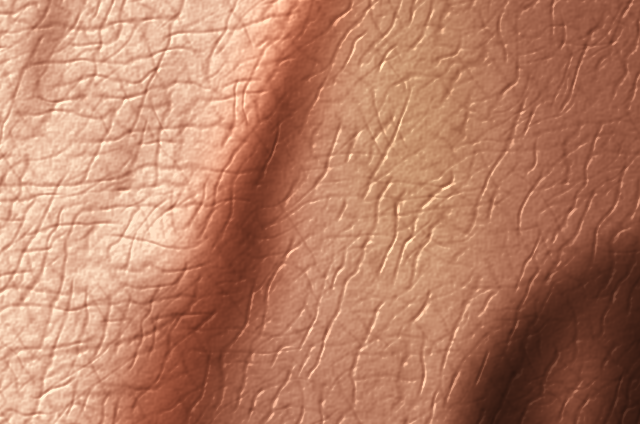
This texture is drawn by a Shadertoy shader. Its source:

```glsl
float hash(vec2 p) {
    vec3 q = fract(vec3(p.xyx) * 0.1031);
    q += dot(q, q.yzx + 33.33);
    return fract((q.x + q.y) * q.z);
}

float noise(vec2 p) {
    vec2 i = floor(p), f = fract(p);
    f = f * f * (3.0 - 2.0 * f);
    return mix(mix(hash(i), hash(i + vec2(1, 0)), f.x),
               mix(hash(i + vec2(0, 1)), hash(i + vec2(1, 1)), f.x), f.y);
}

float fbm(vec2 p) {
    float sum = 0.0, amp = 0.5;
    for (int i = 0; i < 4; i++) {
        sum += amp * noise(p);
        p = mat2(1.6, 1.2, -1.2, 1.6) * p + 7.3;
        amp *= 0.5;
    }
    return sum;
}

float bump(float x) { return exp(-x * x); }

// Soft elliptical spot, tilted by an angle
float spot(vec2 p, vec2 radius, float angle) {
    float c = cos(angle), s = sin(angle);
    vec2 q = vec2(c * p.x + s * p.y, c * p.y - s * p.x) / radius;
    return exp(-dot(q, q));
}

// Family of broken, wandering grooves running along one direction
float grooves(vec2 p, float angle, float freq, float seed) {
    float c = cos(angle), s = sin(angle);
    vec2 q = vec2(c * p.x + s * p.y, c * p.y - s * p.x) * freq;
    q.y += 1.1 * noise(q * 0.45 + seed) + 0.35 * noise(q * 1.3 + seed * 2.0);
    float row = floor(q.y);
    float offset = fract(q.y) - 0.5 + 0.45 * (hash(vec2(row, seed)) - 0.5);
    float strength = smoothstep(0.2, 0.65, noise(vec2(q.x * 0.6, row * 17.0 + seed)));
    return strength * bump(offset * 7.5);
}

// Horizontal position of the valley between the two folds
float valleyX(float y) {
    return 0.41 + 0.34 * y + 0.03 * bump((y - 0.36) / 0.13);
}

// Skin relief: three crossing groove families, folds and pores
float skinHeight(vec2 p) {
    float right = smoothstep(-0.12, 0.06, p.x - valleyX(p.y));
    float knuckle = spot(p - vec2(0.32, 0.17), vec2(0.32, 0.2), 0.3);
    vec2 w = p + 0.03 * vec2(noise(p * 5.0), noise(p * 5.0 + 9.0));
    float h = -mix(0.75, 0.95, right) * grooves(w, 1.18, 23.0, 3.0);
    h -= mix(0.6, 0.7, right) * grooves(w, 2.2, 20.0, 11.0);
    h -= mix(0.85, 0.4, right) * grooves(w, 0.1, 22.0, 23.0);
    h -= 0.4 * grooves(w, 0.7, 25.0, 41.0);
    h -= 1.1 * knuckle * grooves(w, 0.25, 11.0, 57.0);
    return h + 0.55 * noise(p * 75.0) + 0.4 * noise(p * 150.0);
}

// Broad light and shade, without fine relief
float shading(vec2 p) {
    float d = p.x - valleyX(p.y);
    float right = smoothstep(-0.05, 0.08, d);

    // Lit fold on the left
    float lit = 0.87 + 0.05 * (fbm(p * 4.0) - 0.5);
    lit -= 0.17 * spot(p - vec2(0.11, 0.93), vec2(0.045, 0.2), -0.25);
    lit -= 0.07 * spot(p - vec2(0.28, 0.6), vec2(0.05, 0.3), -0.5);
    lit -= 0.1 * spot(p - vec2(0.36, 0.3), vec2(0.1, 0.07), 0.3);
    lit += 0.05 * spot(p - vec2(0.3, 0.4), vec2(0.12, 0.1), 0.8);

    // Flatter plane on the right, dimming outward
    float plane = 0.76 - 0.2 * smoothstep(0.95, 1.5, p.x + 0.12 * (p.y - 0.5));
    plane -= 0.05 * smoothstep(0.4, 0.0, p.y);
    plane += 0.06 * (fbm(p * 5.0 + 20.0) - 0.5);
    float v = mix(lit, plane, right);

    // Valley shade
    float width = d < 0.0 ? mix(0.17, 0.055, smoothstep(0.05, 0.8, p.y))
                          : mix(0.13, 0.08, smoothstep(0.0, 0.5, p.y));
    float depth = mix(0.4, 0.52, bump((p.y - 0.45) / 0.3)) - 0.12 * smoothstep(0.7, 1.0, p.y);
    v *= 1.0 - depth * bump(d / width);

    // Cast shadow in the lower right corner with a dim inner fold
    float rim = length(p - vec2(1.6, -0.1)) - 0.55 + 0.04 * (fbm(p * 4.0 + 5.0) - 0.5);
    float inner = 0.21 + 0.27 * spot(p - vec2(1.35, 0.06), vec2(0.085, 0.2), -0.25);
    inner += 0.06 * spot(p - vec2(1.45, 0.3), vec2(0.12, 0.06), 0.5);
    return mix(inner, v, smoothstep(-0.11, 0.07, rim));
}

// Skin tone for a given brightness
vec3 skinTone(float v) {
    float k = pow(v, 2.5);
    return v * vec3(1.0, 0.49 + 0.39 * k, 0.33 + 0.44 * k);
}

void mainImage(out vec4 fragColor, in vec2 fragCoord) {
    vec2 p = fragCoord / iResolution.y;
    float right = smoothstep(-0.08, 0.08, p.x - valleyX(p.y));
    float h = skinHeight(p);
    float slope = h - skinHeight(p + vec2(-0.0036, 0.0036));

    // Relief shading, weaker in the shadows
    float v = shading(p);
    v *= 1.0 + 0.15 * slope + mix(0.1, 0.07, right) * (h + 0.35);
    v += 0.03 * (noise(p * 28.0) - 0.5) * v;
    vec3 col = skinTone(clamp(v, 0.05, 1.0));

    // Warm tint in the valley, golden tint on the plane
    float d = p.x - valleyX(p.y);
    col *= mix(vec3(1), vec3(1.07, 0.95, 0.9), bump((d + 0.03) / 0.12));
    col *= mix(vec3(1), vec3(0.99, 1.03, 0.95), spot(p - vec2(0.98, 0.7), vec2(0.2, 0.5), 0.0));

    // Glints on the groove edges
    float glint = smoothstep(0.25, 0.85, slope) * (0.4 + 0.6 * noise(p * 40.0));
    col += glint * mix(0.1, 0.24, right) * smoothstep(0.1, 0.7, v) * vec3(1.0, 0.88, 0.76);
    fragColor = vec4(clamp(col, 0.0, 1.0), 1.0);
}
```
